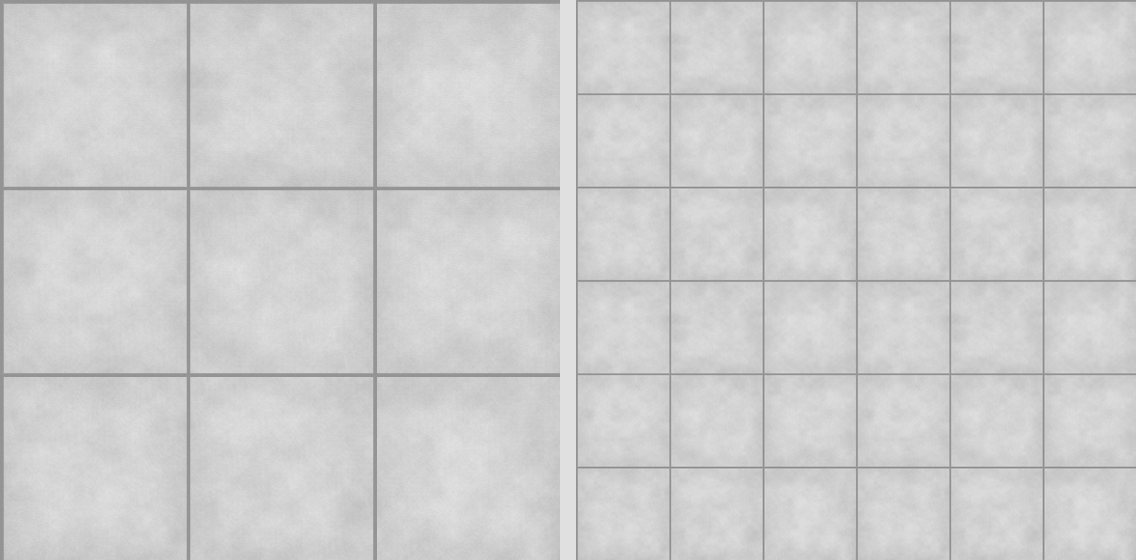
Left: one tile. Right: repeated 2 by 2.
Reproduce this texture procedurally as a WebGL 2 fragment shader.

```glsl
#version 300 es
precision highp float;
// Pale grey mottled square tiles, three by three, with thin darker grout lines.

uniform vec2 u_resolution;
out vec4 fragColor;

float hash(vec2 p) {
  return fract(sin(dot(p, vec2(127.1, 311.7))) * 43758.5453);
}

// Value noise with a whole number of cells across the canvas, so it wraps.
float wrapNoise(vec2 uv, float cells) {
  vec2 p = uv * cells;
  vec2 i = floor(p);
  vec2 f = fract(p);
  f = f * f * (3.0 - 2.0 * f);
  vec2 a = mod(i, cells);
  vec2 b = mod(i + 1.0, cells);
  return mix(mix(hash(a), hash(vec2(b.x, a.y)), f.x),
             mix(hash(vec2(a.x, b.y)), hash(b), f.x), f.y);
}

// Cloudy mottling, centred on zero.
float mottle(vec2 uv) {
  float sum = 0.0;
  float amplitude = 0.5;
  float cells = 21.0;
  for (int octave = 0; octave < 4; octave++) {
    sum += amplitude * (wrapNoise(uv, cells) - 0.5);
    amplitude *= 0.65;
    cells *= 2.0;
  }
  return sum;
}

void main() {
  vec2 uv = gl_FragCoord.xy / u_resolution;
  float tiles = 3.0;
  float groutHalf = 0.0098;

  // Distance to the nearest grout centre line, in tile units;
  // the grout lies along the left and top side of each tile.
  vec2 cell = fract(uv * tiles + vec2(-groutHalf, groutHalf));
  vec2 edge = 0.5 - abs(cell - 0.5);
  float groutDistance = min(edge.x, edge.y) - groutHalf;

  // Tile face: soft shading toward the sides, clouds and fine grain.
  vec2 shade = smoothstep(0.0, 0.28, edge);
  float grain = wrapNoise(uv, 400.0) - 0.5;
  float face = mix(0.795, 0.835, shade.x * shade.y);
  face += 0.085 * mottle(uv) + 0.03 * grain;

  // Grout, with only a trace of the grain.
  float grout = 0.58 + 0.012 * grain;

  float pixel = tiles / min(u_resolution.x, u_resolution.y);
  float onFace = smoothstep(-0.5 * pixel, 0.5 * pixel, groutDistance);
  fragColor = vec4(vec3(mix(grout, face, onFace)), 1.0);
}
```
